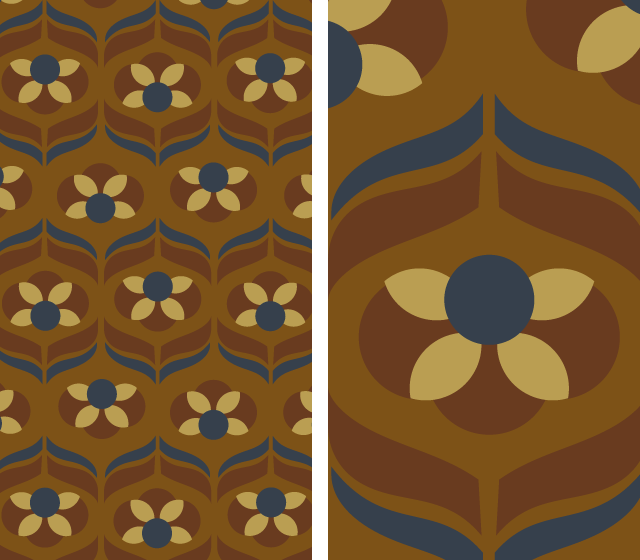
Left, the full canvas; right, a detail of the centre.
Give the GLSL for this pattern, as a Shadertoy shader.

```glsl
const float CANVAS_WIDTH = 428.0;            // design units across the canvas
const vec2 PITCH = vec2(155.2, 149.4);       // column step, half-drop row step
const vec2 FIRST_FLOWER = vec2(61.0, 113.5); // from the upper left corner
const float JITTER = 2.5;                    // hand-placed wobble of flowers
const float TOP_ROW_DROP = 8.0;              // extra drop of the cropped top row
const vec2 ODD_CELL = vec2(3.0, 3.0);        // one flower breaks the alternation
const float BODY_SHIFT = 20.5;               // flower core to middle of its body
const float CORE_RADIUS = 20.6;
const float LOBE_RADIUS = 28.7;
const int SAMPLES = 4;                       // antialiasing grid per side

const vec3 OCHRE = vec3(0.49, 0.32, 0.09);
const vec3 RUST = vec3(0.41, 0.23, 0.12);
const vec3 SLATE = vec3(0.21, 0.25, 0.30);
const vec3 STRAW = vec3(0.73, 0.62, 0.32);

vec2 hash22(vec2 p) {
    vec3 q = fract(vec3(p.xyx) * vec3(0.1031, 0.1030, 0.0973));
    q += dot(q, q.yzx + 33.33);
    return fract((q.xx + q.yz) * q.zy);
}

bool inDisc(vec2 p, vec2 center, float radius) {
    return distance(p, center) < radius;
}

// Pointed petal: overlap of two discs through base and tip
bool inPetal(vec2 p, vec2 base, vec2 tip, float halfWidth) {
    vec2 axis = 0.5 * (tip - base);
    float halfLength = length(axis);
    float radius = (halfLength * halfLength + halfWidth * halfWidth) / (2.0 * halfWidth);
    vec2 side = vec2(-axis.y, axis.x) / halfLength * (radius - halfWidth);
    vec2 middle = 0.5 * (base + tip);
    return inDisc(p, middle + side, radius) && inDisc(p, middle - side, radius);
}

// Leaf outline: rounded shoulder plus a flare rising toward the stem
float leafEdge(float t, float base, float rise, vec2 bend, float flare, float flarePower) {
    return base + rise * pow(max(1.0 - pow(t, bend.x), 0.0), bend.y)
                + flare * pow(1.0 - t, flarePower);
}

bool inSpan(float v, float low, float high) {
    return v > low && v < high;
}

// Paired ogee leaves, mirrored about both axes of the cell
vec3 leafColor(vec2 p) {
    vec2 cell = vec2(PITCH.x, 2.0 * PITCH.y);
    vec2 q = p - FIRST_FLOWER - vec2(0.0, 0.8);
    q = abs(q - cell * round(q / cell));

    float t = clamp((q.x - 2.7) / 69.3, 0.0, 1.0);
    float top = leafEdge(t, 60.0, 37.0, vec2(2.0, 0.5), 17.3, 6.0);
    float bottom = leafEdge(t, 56.3, 23.0, vec2(4.0, 1.0), 16.4, 5.0);
    if (inSpan(q.x, 2.7, 72.0) && inSpan(q.y, bottom, top)) return SLATE;

    t = clamp((q.x - 3.0) / 70.5, 0.0, 1.0);
    top = leafEdge(t, 38.0, 33.0, vec2(4.0, 0.5), 17.3, 5.0);
    bottom = leafEdge(t, 20.0, 30.5, vec2(2.0, 0.6), 13.0, 4.0);
    float stem = mix(4.7, 3.3, clamp((q.y - 63.0) / 25.0, 0.0, 1.0));
    if (inSpan(q.x, stem, 73.5) && inSpan(q.y, bottom, top)) return RUST;
    return OCHRE;
}

// Half-drop flowers, alternately upright and flipped
vec3 flowerColor(vec2 p, vec3 ground) {
    float row = round((p.y - FIRST_FLOWER.y) / PITCH.y);
    float startX = FIRST_FLOWER.x - 0.5 * PITCH.x * mod(row, 2.0);
    float column = round((p.x - startX) / PITCH.x);
    vec2 id = vec2(column, row);

    vec2 center = vec2(startX, FIRST_FLOWER.y) + id * PITCH;
    center += JITTER * (2.0 * hash22(id + 17.0) - 1.0) * vec2(0.6, 1.0);
    if (row < 0.0) center.y += TOP_ROW_DROP;

    bool flipped = mod(column + floor(0.5 * row), 2.0) > 0.5;
    if (id == ODD_CELL) flipped = !flipped;

    vec2 q = p - center;
    if (flipped) q.y = -q.y;
    q.y += BODY_SHIFT;
    q.x = abs(q.x);

    if (length(q) < CORE_RADIUS) return SLATE;
    if (inPetal(q, vec2(8.0, 3.5), vec2(48.0, -8.5), 11.3)) return STRAW;
    if (inPetal(q, vec2(4.0, 16.0), vec2(36.0, 45.0), 12.0)) return STRAW;
    if (inDisc(q, vec2(31.0, 17.0), LOBE_RADIUS)) return RUST;
    if (inDisc(q, vec2(0.0, 33.0), LOBE_RADIUS)) return RUST;
    return ground;
}

void mainImage(out vec4 fragColor, in vec2 fragCoord) {
    float unit = CANVAS_WIDTH / iResolution.x;
    vec3 sum = vec3(0.0);
    for (int j = 0; j < SAMPLES; j++) {
        for (int i = 0; i < SAMPLES; i++) {
            vec2 offset = (vec2(i, j) + 0.5) / float(SAMPLES) - 0.5;
            vec2 p = fragCoord + offset;
            p = vec2(p.x, iResolution.y - p.y) * unit;
            sum += flowerColor(p, leafColor(p));
        }
    }
    fragColor = vec4(sum / float(SAMPLES * SAMPLES), 1.0);
}
```
